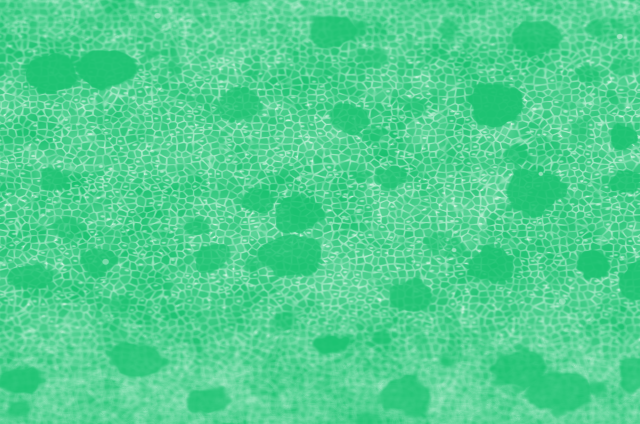
Reproduce this texture procedurally as a Shadertoy shader.

```glsl
// Green soap foam seen at a slant: a Voronoi net of tiny bubbles with bright
// walls and glints, pierced by scattered flat oval holes. A spiral of samples
// blurs the foam away from a sharp band across the middle.

const vec3 DEEP_GREEN = vec3(0.10, 0.76, 0.44);
const vec3 PALE_MINT = vec3(0.64, 0.91, 0.77);
const vec3 GLINT_WHITE = vec3(0.76, 0.93, 0.84);
const vec2 BUBBLE_DENSITY = vec2(52.0, 63.0);
const float GOLDEN_ANGLE = 2.39996;
const int LENS_SAMPLES = 12;

float hash(vec2 p) {
    return fract(sin(dot(p, vec2(127.1, 311.7))) * 43758.5453);
}

vec2 hash2(vec2 p) {
    return vec2(hash(p), hash(p + 57.3));
}

float noise(vec2 p) {
    vec2 cell = floor(p);
    vec2 f = fract(p);
    f = f * f * (3.0 - 2.0 * f);
    float low = mix(hash(cell), hash(cell + vec2(1.0, 0.0)), f.x);
    float high = mix(hash(cell + vec2(0.0, 1.0)), hash(cell + 1.0), f.x);
    return mix(low, high, f.y);
}

// Coverage by random ovals, at most one per grid cell
float scatterOvals(vec2 p, float grid, float chance, vec2 radii, float squash, float soft, float seed) {
    float cover = 0.0;
    vec2 home = floor(p / grid);
    for (int j = -1; j <= 1; j++) {
        for (int i = -1; i <= 1; i++) {
            vec2 cell = home + vec2(i, j);
            vec2 key = cell + seed;
            vec2 centre = (cell + 0.08 + 0.84 * hash2(key)) * grid;
            float radius = mix(radii.x, radii.y, hash(key + 11.7));
            float dist = length((p - centre) * vec2(1.0, squash)) - radius;
            float present = step(hash(key + 23.9), chance);
            float strength = mix(0.75, 1.0, hash(key + 31.1));
            cover = max(cover, present * strength * (1.0 - smoothstep(-soft, soft, dist)));
        }
    }
    return cover;
}

// Brightness of the bubble net: walls, tinted interiors and glints
float bubbleNet(vec2 p) {
    vec2 q = p * BUBBLE_DENSITY;
    q += 0.5 * vec2(noise(q * 0.4), noise(q * 0.4 + 40.0));
    vec2 home = floor(q);
    float nearest = 9.0;
    float second = 9.0;
    vec2 toCentre = vec2(0.0);
    vec2 bubble = home;
    for (int j = -1; j <= 1; j++) {
        for (int i = -1; i <= 1; i++) {
            vec2 cell = home + vec2(i, j);
            vec2 offset = cell + 0.1 + 0.8 * hash2(cell) - q;
            float dist = length(offset);
            if (dist < nearest) {
                second = nearest;
                nearest = dist;
                toCentre = offset;
                bubble = cell;
            } else {
                second = min(second, dist);
            }
        }
    }
    float wall = 1.0 - smoothstep(0.02, 0.34, second - nearest);
    float lit = 0.45 + 1.1 * noise(q * 1.4 + 9.0);
    float tint = 0.16 * (hash(bubble + 5.5) - 0.5);
    vec2 glintSpot = 0.5 * (hash2(bubble + 71.0) - 0.5);
    float glint = 1.0 - smoothstep(0.08, 0.32, length((toCentre + glintSpot) * vec2(0.8, 1.3)));
    glint *= step(0.72, hash(bubble + 83.0));
    return 0.23 + tint + 0.5 * wall * lit + 0.7 * glint;
}

// Average of the net over a round lens opening
float blurredNet(vec2 p, float radius) {
    float sum = 0.0;
    for (int i = 0; i < LENS_SAMPLES; i++) {
        float k = float(i) + 0.5;
        float angle = k * GOLDEN_ANGLE;
        float reach = radius * sqrt(k / float(LENS_SAMPLES));
        sum += bubbleNet(p + reach * vec2(cos(angle), sin(angle)));
    }
    return sum / float(LENS_SAMPLES);
}

void mainImage(out vec4 fragColor, in vec2 fragCoord) {
    vec2 p = fragCoord / iResolution.y;

    // Depth of field: strongest at the bottom, milder at the top
    float defocus = smoothstep(0.45, 0.0, p.y) + 0.6 * smoothstep(0.72, 1.0, p.y);
    float foam = blurredNet(p, 0.0011 + 0.0055 * defocus);

    // Uneven foam thickness, and haze over the near edge
    foam += 0.28 * (noise(p * vec2(11.0, 16.0)) - 0.5);
    foam += 0.22 * (noise(p * vec2(30.0, 40.0) + 17.0) - 0.5);
    foam += 0.07 * smoothstep(0.35, 0.0, p.y);

    // Holes with ragged rims
    vec2 ragged = vec2(noise(p * 55.0), noise(p * 55.0 + 30.0)) - 0.5;
    vec2 bent = vec2(noise(p * 19.0 + 60.0), noise(p * 19.0 + 90.0)) - 0.5;
    vec2 holePoint = p + 0.013 * ragged + 0.022 * bent;
    float soft = 0.004 + 0.004 * defocus;
    float holes = scatterOvals(holePoint, 0.215, 0.76, vec2(0.036, 0.074), 1.45, soft, 3.0);
    float pits = scatterOvals(holePoint, 0.13, 0.32, vec2(0.016, 0.033), 1.35, soft * 1.5, 140.0);
    float opening = max(holes, 0.8 * pits);
    float tone = mix(foam, 0.01 + 0.06 * foam, opening);

    // Colour, with a few stray out-of-focus drops of light
    vec3 color = mix(DEEP_GREEN, PALE_MINT, clamp(tone, 0.0, 1.25));
    float drops = scatterOvals(p, 0.17, 0.2, vec2(0.003, 0.009), 1.1, 0.002, 260.0);
    color = mix(color, GLINT_WHITE, 0.7 * drops);
    fragColor = vec4(color, 1.0);
}
```
